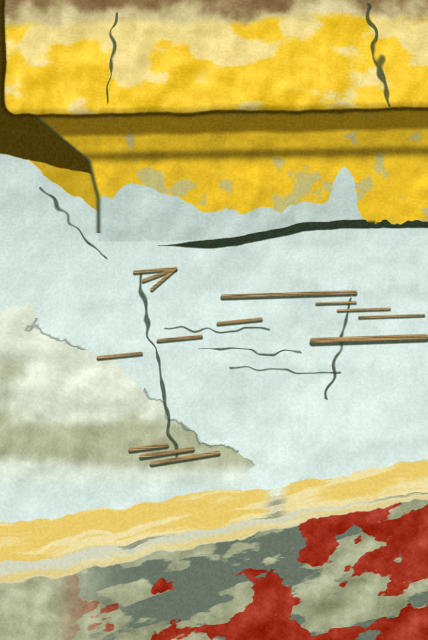
A WebGL 2 fragment shader for this texture:

```glsl
#version 300 es
precision highp float;
// Weathered plaster wall under a yellow cornice, with a flaking red base.
// Height curves and distances, roughened by noise, mask each layer.
// One unit is the canvas width; y runs from 0 to about 1.5.
uniform vec2 u_resolution;
out vec4 fragColor;

const vec3 PLASTER = vec3(.84, .91, .88), KHAKI = vec3(.69, .71, .58);
const vec3 YELLOW = vec3(.94, .77, .17), CREAM = vec3(.94, .88, .64);
const vec3 BROWN = vec3(.29, .23, .04), DARK = vec3(.18, .23, .17);
const vec3 RED = vec3(.63, .19, .12), WOOD = vec3(.62, .5, .33);

float hash(vec2 p) { return fract(sin(dot(p, vec2(127.1, 311.7))) * 43758.5); }

float noise(vec2 p) {
  vec2 i = floor(p), f = fract(p), e = vec2(0, 1);
  f = f * f * (3. - 2. * f);
  return mix(mix(hash(i), hash(i + e.yx), f.x), mix(hash(i + e), hash(i + 1.), f.x), f.y);
}

float fbm(vec2 p) {
  float sum = 0., amp = .5;
  for (int i = 0; i < 5; i++) { sum += amp * noise(p); p = p * 2.03 + 7.3; amp *= .5; }
  return sum;
}

float inside(float d) { return 1. - smoothstep(-.0025, .0025, d); }
float bump(float x, float w) { return exp(-x * x / (w * w)); }

float segment(vec2 p, vec4 s) {
  vec2 d = s.zw - s.xy;
  return length(p - s.xy - d * clamp(dot(p - s.xy, d) / dot(d, d), 0., 1.));
}

vec3 crack(vec3 c, vec2 p, vec4 s, float w) {
  vec2 warp = vec2(noise(p * 31.), noise(p * 33. + 9.)) - .5;
  float d = segment(p + warp * .022, s) - w * (.3 + 1.2 * noise(p * 47.));
  return mix(c, DARK, .75 * inside(d));
}

vec3 stick(vec3 c, vec2 p, vec4 s, float w) {
  c = mix(c, DARK, .85 * inside(segment(p + vec2(0, w), s) - w));
  float grain = .7 + .6 * noise(p * vec2(25, 600));
  return mix(c, WOOD * grain, inside(segment(p, s) - w * .8));
}

vec3 wall(vec2 p, float rough, float light) {
  float ripple = noise(vec2(p.x * 4., p.y * 25. + rough * 4.)) - .5;
  vec3 c = PLASTER + .1 * (light + rough) + .07 * ripple * smoothstep(.3, .5, p.x);
  c -= .08 * smoothstep(.8, 1.1, p.y + rough * .3);
  // Broken coat at the left, stained along its foot
  float edge = max(dot(p, vec2(.57, .82)) - .672, p.y - .765) + rough * .12;
  float coat = inside(edge) * smoothstep(.33, .43, p.y);
  float stain = bump(p.y - .46, .07) + .7 * bump(length(p - vec2(.03, .63)), .1);
  stain = smoothstep(.55, .85, stain * .65 + fbm(p * 9. + 3.) * .6);
  c = mix(c, mix(vec3(.87, .9, .82), KHAKI, stain) + .3 * light, coat);
  return mix(c, DARK, .4 * bump(edge, .004) * step(.5, noise(p * 14.)) * step(.43, p.y));
}

vec3 moulding(vec3 c, vec2 p, float rough, float light) {
  float wob = rough * .05, y = p.y - .018 * p.x;
  float left = .23 - .25 * clamp(p.y - 1.03, 0., .09) - 1.2 * max(p.y - 1.12, 0.);
  // Painted return and cast shadow
  float corner = inside(p.x - left) * step(p.y, 1.25);
  float slope = 1.165 - .75 * p.x + wob;
  c = mix(c, YELLOW * .83 + .15 * light, corner * inside(slope - p.y) * step(.06, p.x));
  c = mix(c, BROWN, corner * inside(1.135 - .22 * p.x + wob * .3 - p.y));
  // Bare foot, shadow slit and stepped yellow profile
  float foot = .931 + .053 * smoothstep(.4, .85, p.x) + wob * .25;
  float body = inside(left - p.x);
  float slit = .011 * smoothstep(.37, .5, p.x);
  c = mix(c, DARK, inside(abs(p.y - foot + .01) - slit) * step(.37, p.x));
  c = mix(c, PLASTER - .1 + .2 * light, body * inside(foot - p.y));
  float hem = 1.012 + .045 * bump(p.x - .33, .08) - .025 * bump(p.x - .47, .04)
    + .09 * bump(p.x - .805, .027) - .028 * smoothstep(.82, .86, p.x) + wob * 1.6;
  vec3 paint = YELLOW * (.97 + .35 * light);
  paint = mix(paint, KHAKI, .7 * smoothstep(.6, .68, fbm(p * 17. + 4.)));
  paint *= 1. - .45 * bump(y - 1.125, .013) - .14 * smoothstep(1.12, 1.16, y);
  paint = mix(paint, BROWN * 1.5, .85 * smoothstep(1.168, 1.183, y + wob * .2));
  c = mix(c, paint, body * inside(hem - p.y));
  return mix(c, DARK, .75 * bump(p.x - left, .005) * step(.95, p.y));
}

vec3 cornice(vec3 c, vec2 p, float rough, float light) {
  c = mix(c, BROWN, step(1.2, p.y) * inside(p.x - .08));
  vec2 q = vec2(p.x, p.y - .018 * p.x) + rough * .012;
  float d = length(max(vec2(.042, 1.256) - q, 0.)) - .03;
  float worn = fbm(p * vec2(10, 16)) + .16 * bump(q.y - 1.39, .05);
  vec3 paint = mix(YELLOW + .03, CREAM, .8 * smoothstep(.56, .68, worn));
  paint *= .8 + .2 * smoothstep(1.23, 1.245, q.y);
  vec3 ledge = mix(CREAM * .87, WOOD * .85, smoothstep(1.45, 1.5, p.y + rough * .12));
  paint = mix(paint, ledge, smoothstep(1.425, 1.45, q.y + rough * .03));
  c = mix(c, paint + .3 * light, inside(d));
  return mix(c, BROWN * .7, .8 * bump(d - .004, .005));
}

vec3 base(vec3 c, vec2 p, float rough, float light) {
  float v = p.y - .125 - .205 * p.x + rough * .035;
  float streak = fbm(vec2(p.x * 6., v * 55.)), right = smoothstep(.1, .35, p.x);
  // Faded yellow stripe over a pale sill
  c = mix(c, vec3(.83, .84, .74) - .25 * smoothstep(.6, .75, streak), inside(v - .09));
  float stripe = inside(.05 - .03 * p.x - v) * inside(v - .148 + .061 * p.x);
  vec3 faded = mix(vec3(.92, .8, .42), CREAM, smoothstep(.43, .62, streak));
  c = mix(c, faded, max(stripe - .85 * bump(p.x - .645, .022), .7 * bump(v - .01, .009)));
  // Flaking grey render, blue grey and red
  vec2 q = vec2(p.x, p.y - .2 * p.x);
  vec3 flake = KHAKI - .06 * right + .4 * light;
  flake = mix(flake, DARK + .23, right * smoothstep(.52, .58, fbm(q * vec2(9, 20) + 5.)));
  float red = fbm(q * vec2(8, 13) + 21.) + .15 * smoothstep(.75, .98, p.x);
  red = smoothstep(.535, .565, red + .05 * bump(v + .07, .05));
  return mix(c, mix(flake, RED + .35 * light, red * right), inside(v));
}

void main() {
  vec2 p = gl_FragCoord.xy / u_resolution.x;
  float rough = fbm(p * 14.) - .47;
  float light = fbm(p * 17.) - fbm(p * 17. + vec2(-.25, .35));
  vec3 c = base(wall(p, rough, light), p, rough, light);
  c = cornice(moulding(c, p, rough, light), p, rough, light);
  // Long cracks
  c = crack(c, p, vec4(.265, 1.46, .256, 1.26), .003);
  c = crack(c, p, vec4(.86, 1.48, .905, 1.25), .005);
  c = crack(c, p, vec4(.09, 1.06, .25, .89), .003);
  c = crack(c, p, vec4(.325, .85, .41, .42), .004);
  c = crack(c, p, vec4(.82, .8, .76, .56), .003);
  // Exposed laths
  c = stick(c, p, vec4(.52, .803, .83, .813), .005);
  c = stick(c, p, vec4(.73, .7, .995, .709), .007);
  // Level cracks and bundles of laths
  for (float k = 0.; k < 3.; k++) {
    c = crack(c, p, vec4(.38, .73, .63, .724) + k * vec2(.08, -.05).xyxy, .002);
    c = stick(c, p, vec4(.74, .786, .83, .789) + k * vec4(.05, -.016, .08, -.015), .003);
    c = stick(c, p, vec4(.305, .445, .39, .456) + k * vec4(.025, -.016, .06, -.009), .005);
    c = stick(c, p, vec4(.315, .86, .41, .868) + k * vec4(.02, -.02, 0, 0), .004);
    c = stick(c, p, vec4(.23, .66, .33, .67) + k * vec2(.14, .04).xyxy, .004);
  }
  fragColor = vec4(c + .05 * (noise(p * 240.) - .5), 1);
}
```
